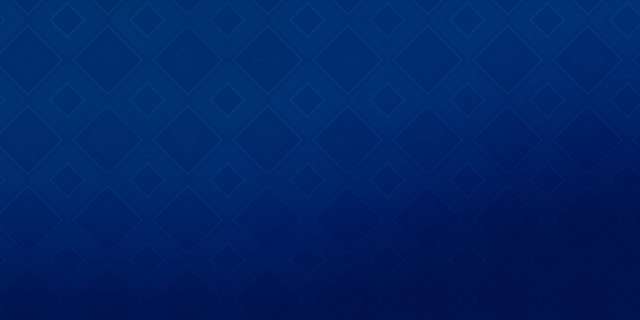
This background is drawn by a Shadertoy shader. Its source:

```glsl
// Deep blue backdrop with a faint lattice of nested diamonds, 8 by 4 repeats.
// Large and small diamonds alternate like a checkerboard; both are drawn from
// the Manhattan distance to the cell centre, over a soft diagonal gradient.

const float ROWS = 4.0;
const vec2 LATTICE_ORIGIN = vec2(0.344, 0.25);
const vec3 NIGHT = vec3(0.0, 0.072, 0.305);
const vec3 ROYAL = vec3(0.0, 0.180, 0.448);
const vec3 LINE_GLOW = vec3(0.012, 0.088, 0.068);

float hash(vec2 p) {
    vec3 q = fract(vec3(p.xyx) * 0.1031);
    q += dot(q, q.yzx + 33.33);
    return fract((q.x + q.y) * q.z);
}

float valueNoise(vec2 p) {
    vec2 i = floor(p), f = fract(p);
    f = f * f * (3.0 - 2.0 * f);
    return mix(mix(hash(i), hash(i + vec2(1, 0)), f.x),
               mix(hash(i + vec2(0, 1)), hash(i + vec2(1, 1)), f.x), f.y);
}

// Manhattan distance: its level sets are diamonds
float diamond(vec2 p) {
    return abs(p.x) + abs(p.y);
}

// Smooth line of a given half width around zero
float stroke(float d, float halfWidth, float aa) {
    return 1.0 - smoothstep(halfWidth - aa, halfWidth + aa, abs(d));
}

// 1 between two radii, with smooth edges
float band(float r, float inner, float outer, float aa) {
    return smoothstep(inner - aa, inner + aa, r)
         * (1.0 - smoothstep(outer - aa, outer + aa, r));
}

// Concentric hairlines whose strength differs per ring and per cell
float rings(float r, float spacing, vec2 id, float aa) {
    float k = floor(r / spacing);
    float d = (fract(r / spacing) - 0.5) * spacing;
    float strength = mix(0.3, 1.0, hash(vec2(k, 7.0)));
    strength *= mix(0.5, 1.0, hash(id + k * 3.7));
    return strength * stroke(d, 0.008, aa);
}

// Returns line strength in x and fill darkening in y
vec2 largeDiamond(float r, vec2 id, float aa) {
    float edge = stroke(r - 0.43, 0.008, aa);
    float core = rings(r, 0.044, id, aa) * band(r, 0.02, 0.27, aa);
    float faint = rings(r, 0.044, id + 5.0, aa) * band(r, 0.27, 0.41, aa);
    return vec2(0.90 * edge + 0.55 * core + 0.25 * faint,
                band(r, -1.0, 0.43, aa));
}

vec2 smallDiamond(float r, vec2 id, float aa) {
    float edge = stroke(r - 0.21, 0.009, aa);
    float core = rings(r, 0.044, id, aa) * band(r, 0.02, 0.19, aa);
    float frame = rings(r, 0.044, id + 9.0, aa) * band(r, 0.23, 0.48, aa);
    return vec2(0.90 * edge + 0.45 * core + 0.62 * frame,
                0.7 * band(r, -1.0, 0.21, aa));
}

// Light above, dark below, with the shadow climbing on the right
float lightAmount(vec2 uv) {
    float horizon = 0.33 + 0.36 * smoothstep(0.25, 1.05, uv.x);
    return smoothstep(-0.46, 0.36, uv.y - horizon);
}

void mainImage(out vec4 fragColor, in vec2 fragCoord) {
    vec2 uv = fragCoord / iResolution.xy;
    vec2 p = fragCoord / iResolution.y * ROWS - LATTICE_ORIGIN;
    float aa = 0.7 * ROWS / iResolution.y;

    // Nearest centre of each of the two interleaved lattices
    vec2 largeId = floor(p + 0.5);
    vec2 smallId = floor(p);
    float largeR = diamond(p - largeId);
    float smallR = diamond(p - smallId - 0.5);
    vec2 pattern = largeR < smallR
        ? largeDiamond(largeR, largeId + 20.0, aa)
        : smallDiamond(smallR, smallId + 60.0, aa);
    float wear = mix(0.65, 1.2, valueNoise(p * 0.9 + 30.0));

    // Gradient, richer blue through the middle, slight teal cast on the left
    float light = lightAmount(uv);
    vec3 color = mix(NIGHT, ROYAL, light);
    color.b += 0.08 * light * (1.0 - light);
    float teal = valueNoise(p * 0.7 + 12.0) * (1.0 - smoothstep(0.0, 0.6, uv.x));
    color += vec3(0.0, 0.010, -0.030) * teal * light;

    // Darkened fills, then glowing lines
    color *= 1.0 - vec3(0.0, 0.075, 0.025) * pattern.y;
    color += LINE_GLOW * pattern.x * wear * mix(0.4, 1.0, light);

    // Fine dither against banding
    color += (hash(fragCoord) - 0.5) / 255.0;
    fragColor = vec4(clamp(color, 0.0, 1.0), 1.0);
}
```
